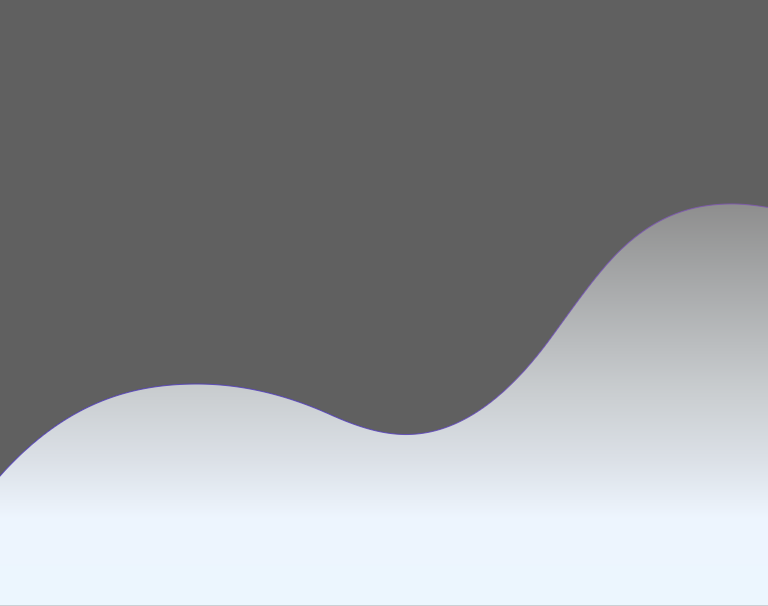
Reproduce this background procedurally as a Shadertoy shader.

```glsl
// A pale, rolling wave rising to the right against flat dark grey.
// The crest is a smooth cubic spline; its slope turns height differences into
// distances for the thin violet outline. The body is a vertical gradient.

// Spline knots: x, height, slope (canvas height = 1)
const vec3 KNOTS[8] = vec3[8](
    vec3(0.0, 0.2145, 1.12),     vec3(0.325, 0.3663, 0.0),
    vec3(0.5446, 0.316, -0.45),  vec3(0.67, 0.283, 0.0),
    vec3(0.9076, 0.4406, 1.36),  vec3(1.0231, 0.5866, 0.97),
    vec3(1.2079, 0.6634, 0.0),   vec3(1.2673, 0.6576, -0.17));

// Hermite segment from a to b: returns height and slope at x
vec2 hermite(vec3 a, vec3 b, float x) {
    float span = b.x - a.x;
    float t = clamp((x - a.x) / span, 0.0, 1.0);
    float s = 1.0 - t;
    float rise = b.y - a.y;
    float height = a.y + rise * t * t * (3.0 - 2.0 * t)
                 + span * t * s * (a.z * s - b.z * t);
    float slope = 6.0 * rise * t * s / span
                + a.z * s * (1.0 - 3.0 * t) + b.z * t * (3.0 * t - 2.0);
    return vec2(height, slope);
}

vec2 waveCrest(float x) {
    vec2 crest = hermite(KNOTS[0], KNOTS[1], x);
    for (int i = 1; i < 7; i++) {
        if (x >= KNOTS[i].x) crest = hermite(KNOTS[i], KNOTS[i + 1], x);
    }
    return crest;
}

// Icy white at the foot, through cool silver, to mid grey at the summit
vec3 waveColor(float y) {
    vec3 color = mix(vec3(0.925, 0.965, 0.997), vec3(0.93, 0.96, 0.995),
                     smoothstep(0.0, 0.14, y));
    color = mix(color, vec3(0.86, 0.88, 0.905), clamp((y - 0.145) / 0.095, 0.0, 1.0));
    color = mix(color, vec3(0.785, 0.80, 0.81), clamp((y - 0.24) / 0.12, 0.0, 1.0));
    return mix(color, vec3(0.555), clamp((y - 0.36) / 0.305, 0.0, 1.0));
}

void mainImage(out vec4 fragColor, in vec2 fragCoord) {
    vec2 p = fragCoord / iResolution.xy * vec2(1.2673, 1.0);
    float pixel = 1.0 / iResolution.y;

    // Signed distance above the crest
    vec2 crest = waveCrest(p.x);
    float dist = (p.y - crest.x) / sqrt(1.0 + crest.y * crest.y);

    // Wave body over the backdrop
    float body = clamp(0.5 - dist / pixel, 0.0, 1.0);
    vec3 color = mix(vec3(0.376), waveColor(p.y), body);

    // Thin outline, bluer on the left and more violet on the right
    vec3 outline = mix(vec3(0.32, 0.24, 0.74), vec3(0.50, 0.34, 0.70),
                       smoothstep(0.5, 1.2, p.x));
    float line = clamp((0.0009 - abs(dist)) / pixel + 0.5, 0.0, 1.0);
    color = mix(color, outline, 0.8 * line);

    // Faint rule along the bottom edge
    float rule = clamp((0.0015 - p.y) / pixel + 0.5, 0.0, 1.0);
    color = mix(color, vec3(0.78, 0.80, 0.82), rule);

    fragColor = vec4(color, 1.0);
}
```
